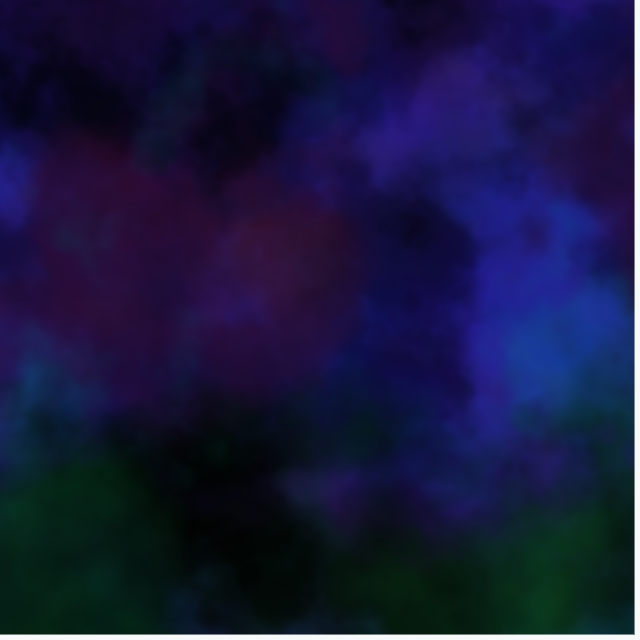
This texture is drawn by a Shadertoy shader. Its source:

```glsl
#define CLOUD_SCALE 3.6
#define OCTAVES 5
#define GAIN 0.52
#define CONTRAST 1.9
#define HORIZON 0.25
#define MARGIN 0.0085
#define NIGHT vec3(0.018, 0.018, 0.085)
#define INDIGO vec3(0.075, 0.05, 0.26)
#define VIOLET vec3(0.17, 0.12, 0.52)
#define MAROON vec3(0.17, 0.03, 0.19)
#define TEAL vec3(0.06, 0.21, 0.30)
#define GREEN vec3(0.02, 0.13, 0.08)

vec3 hash3(vec2 cell) {
    vec3 q = fract(cell.xyx * vec3(0.1031, 0.1030, 0.0973));
    q += dot(q, q.yxz + 33.33);
    return fract((q.xxy + q.yzz) * q.zyx);
}

// Soft cellular noise: three random values blended between scattered points
vec3 softCells(vec2 p) {
    vec2 cell = floor(p);
    vec3 total = vec3(0.0);
    float weightSum = 1e-4;
    for (int y = -1; y <= 1; y++)
    for (int x = -1; x <= 1; x++) {
        vec2 id = cell + vec2(x, y);
        vec2 toPoint = id + 0.2 + 0.6 * hash3(id).xy - p;
        float weight = max(1.0 - dot(toPoint, toPoint) / 1.44, 0.0);
        weight *= weight * weight;
        total += weight * hash3(id + 71.0);
        weightSum += weight;
    }
    return total / weightSum;
}

vec3 clouds(vec2 p) {
    mat2 turn = mat2(0.8, 0.6, -0.6, 0.8);
    vec3 total = vec3(0.0);
    float amplitude = 1.0, amplitudeSum = 0.0;
    for (int i = 0; i < OCTAVES; i++) {
        total += amplitude * softCells(p);
        amplitudeSum += amplitude;
        amplitude *= GAIN;
        p = turn * p * 2.03 + 17.3;
    }
    return 0.5 + (total / amplitudeSum - 0.5) * CONTRAST;
}

vec3 nebula(vec2 p) {
    vec3 tint = clouds(p * CLOUD_SCALE + 40.0);
    vec3 light = clouds(p * CLOUD_SCALE * 1.2 + 9.0);

    // Blue and violet sky, brightest across the middle
    float band = (p.y - 0.5) / 0.25;
    float glow = light.x + 0.16 * exp(-band * band) - 0.03;
    vec3 sky = mix(NIGHT, INDIGO, smoothstep(0.15, 0.5, glow));
    sky = mix(sky, VIOLET, smoothstep(0.5, 0.95, glow));
    sky = mix(sky, MAROON, 0.65 * smoothstep(0.5, 0.85, tint.x));
    sky = mix(sky, TEAL * (0.35 + glow), 0.6 * smoothstep(0.6, 0.95, tint.y));

    // Green haze with teal wisps along the bottom
    vec3 haze = GREEN * (0.3 + 1.3 * light.y);
    haze = mix(haze, TEAL, 0.8 * smoothstep(0.5, 0.95, light.z));
    float height = p.y + 0.25 * (tint.z - 0.5);
    vec3 color = mix(haze, sky, smoothstep(-0.09, 0.09, height - HORIZON));

    // Independent drift of each channel
    return max(color * (0.65 + 0.7 * tint.zxy), 0.0);
}

void mainImage(out vec4 fragColor, in vec2 fragCoord) {
    vec2 uv = fragCoord / iResolution.xy;
    vec2 p = fragCoord / iResolution.y;
    vec3 color = nebula(p);

    // Pale margin at the right and bottom
    float inside = min(1.0 - uv.x, uv.y) - MARGIN;
    float edge = 1.0 / iResolution.y;
    color = mix(vec3(0.97, 0.98, 0.98), color, smoothstep(-edge, edge, inside));
    fragColor = vec4(color, 1.0);
}
```
